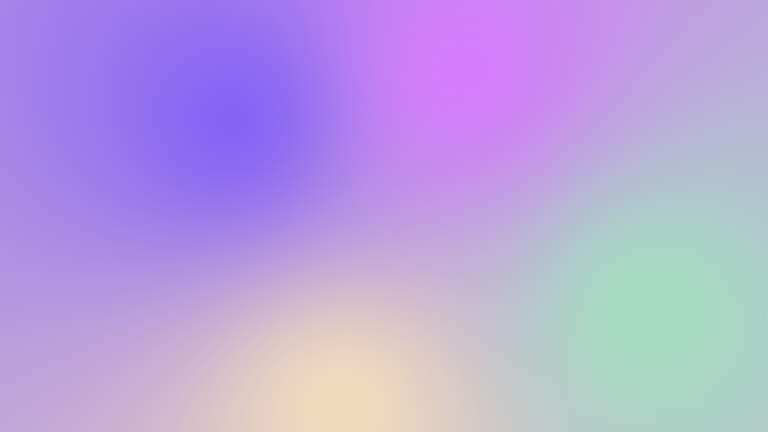
Write a Shadertoy shader that draws this background.

```glsl
// Soft mesh gradient: violet, pink, mint and cream glows melting together

// Adds one glow, weighted by inverse squared distance; alpha sums the weights
void addGlow(inout vec4 blend, vec2 p, vec2 center, vec3 color) {
    vec2 offset = p - center;
    float weight = 1.0 / (dot(offset, offset) + 0.0005);
    blend += weight * vec4(color, 1.0);
}

void mainImage(out vec4 fragColor, in vec2 fragCoord) {
    // Height spans 0 to 1, and x follows the aspect ratio
    vec2 p = fragCoord / iResolution.y;
    float aspect = iResolution.x / iResolution.y;
    vec4 blend = vec4(0.0);

    // Upper glows
    addGlow(blend, p, vec2(0.302 * aspect, 0.722), vec3(0.525, 0.395, 0.955));
    addGlow(blend, p, vec2(0.602 * aspect, 0.838), vec3(0.830, 0.485, 0.980));

    // Lower glows
    addGlow(blend, p, vec2(0.846 * aspect, 0.287), vec3(0.645, 0.865, 0.755));
    addGlow(blend, p, vec2(0.445 * aspect, 0.062), vec3(0.945, 0.855, 0.735));

    // Normalise the weighted colours
    fragColor = vec4(blend.rgb / blend.a, 1.0);
}
```
